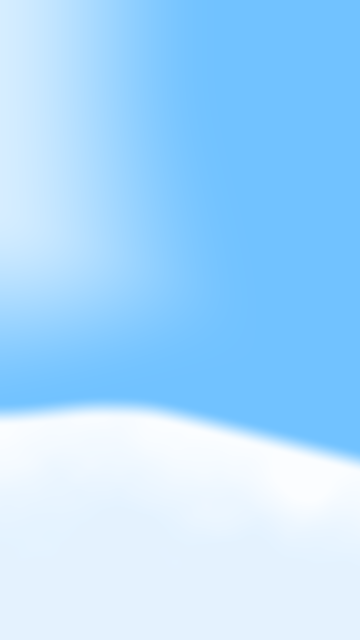
Reproduce this background procedurally as a Shadertoy shader.

```glsl
// A blue sky with a pale, soft-edged light in the upper left, above a blurred snowy hill.
// The light is a product of two smooth ramps; the hill is a height curve with a soft rim,
// shaded by depth, broad highlights and value noise.

const vec3 SKY_BLUE   = vec3(0.445, 0.762, 1.0);
const vec3 SNOW_WHITE = vec3(0.985, 0.993, 1.0);
const vec3 SNOW_SHADE = vec3(0.893, 0.950, 0.998);

float hash(vec2 p) {
    return fract(sin(dot(p, vec2(127.1, 311.7))) * 43758.5453);
}

float valueNoise(vec2 p) {
    vec2 cell = floor(p);
    vec2 f = fract(p);
    f = f * f * (3.0 - 2.0 * f);
    float low  = mix(hash(cell), hash(cell + vec2(1.0, 0.0)), f.x);
    float high = mix(hash(cell + vec2(0.0, 1.0)), hash(cell + vec2(1.0, 1.0)), f.x);
    return mix(low, high, f.y);
}

float fbm(vec2 p) {
    float sum = 0.0;
    float amplitude = 0.5;
    for (int octave = 0; octave < 3; octave++) {
        sum += amplitude * valueNoise(p);
        p = p * 2.03 + 17.0;
        amplitude *= 0.5;
    }
    return sum / 0.875;
}

// Elliptical soft spot, 1 at its centre
float softSpot(vec2 p, vec2 centre, vec2 radius) {
    vec2 q = (p - centre) / radius;
    return exp(-dot(q, q));
}

// Light fades to the right, and downwards with a tapering lower edge
float skyLight(vec2 p) {
    float rightEdge = mix(0.72, 0.60, smoothstep(0.5, 0.9, p.y));
    float across = 1.0 - smoothstep(-0.05, rightEdge, p.x);
    float upward = smoothstep(0.35 + 0.12 * p.x, 0.68 - 0.20 * p.x, p.y);
    return 0.72 * across * upward;
}

// Gentle rise on the left, then a rounded turn into a straight slope
float hillHeight(float x) {
    float past = x - 0.41;
    float slope = 0.5 * (past + sqrt(past * past + 0.0036));
    return 0.352 + 0.012 * smoothstep(0.0, 0.3, x) - 0.145 * slope;
}

vec3 snowColor(vec2 p, float depth, float aspect) {
    float shade = smoothstep(-0.02, 0.20, depth);
    float mottle = fbm(vec2(p.x * aspect, p.y) * 11.0) - 0.5;
    shade += 0.45 * mottle * (1.0 - smoothstep(0.10, 0.30, depth));
    shade -= 0.50 * softSpot(p, vec2(0.84, 0.235), vec2(0.09, 0.05));
    shade -= 0.25 * softSpot(p, vec2(0.59, 0.190), vec2(0.09, 0.03));
    return mix(SNOW_WHITE, SNOW_SHADE, clamp(shade, 0.0, 1.0));
}

void mainImage(out vec4 fragColor, in vec2 fragCoord) {
    vec2 uv = fragCoord / iResolution.xy;
    float aspect = iResolution.x / iResolution.y;

    // Sky
    vec3 color = mix(SKY_BLUE, vec3(1.0), skyLight(uv));

    // Hill with a blurred rim
    float depth = hillHeight(uv.x) - uv.y;
    float cover = smoothstep(-0.020, 0.018, depth);
    color = mix(color, snowColor(uv, depth, aspect), cover);

    fragColor = vec4(color, 1.0);
}
```
